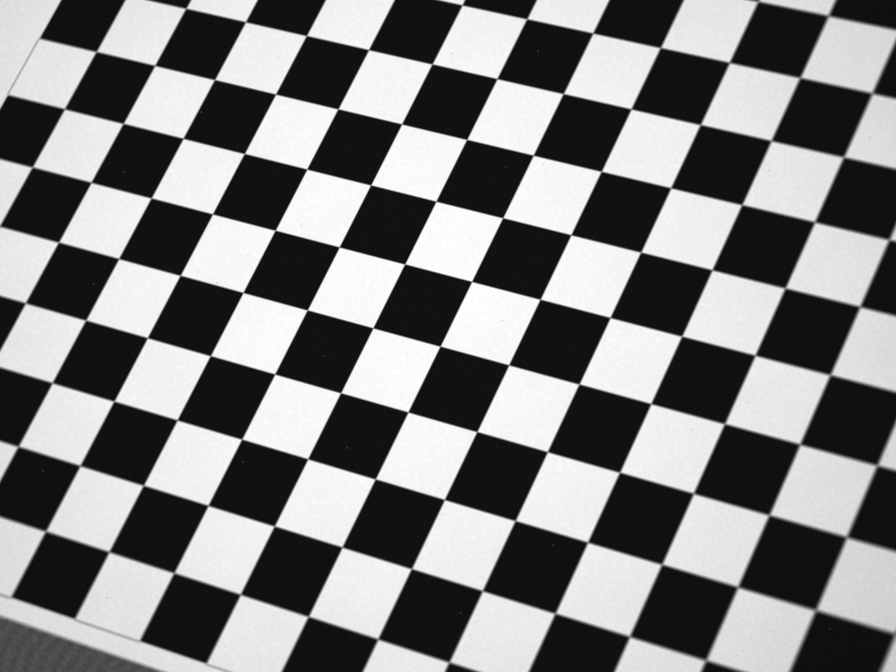
Reproduce this pattern procedurally as a Shadertoy shader.

```glsl
// A printed checkerboard sheet seen at a slant, in black and white.
// A homography maps the canvas to board cells; a soft square wave inks them.
// Lens falloff, focus loss, paper grain and dust are layered on top.

#define INK_LEVEL 0.07
#define PAPER_LEVEL 0.99
#define TABLE_LEVEL 0.30
#define VIGNETTE 0.23
#define FOCUS_BLUR 0.019
#define CORNER_BLUR 0.045
#define BOARD_LEFT -7.0
#define BOARD_BOTTOM 6.0
#define SHEET_BOTTOM 6.27
#define GRAIN_SCALE 150.0
#define DUST_SCALE 5.0
#define LENS_CENTER vec2(0.60, 0.42)

// Columns: step along a row, step down a column, cell origin.
const mat3 BOARD_TO_VIEW = mat3(
     0.09184, 0.02130, -0.01106,
    -0.05191, 0.09097, -0.00830,
     0.60295, 0.39358,  1.0);

vec2 hash2(vec2 p) {
    vec3 h = fract(p.xyx * vec3(0.1031, 0.1030, 0.0973));
    h += dot(h, h.yzx + 33.33);
    return fract((h.xx + h.yz) * h.zy);
}

// Distance to the nearest jittered feature point.
float cellular(vec2 p) {
    vec2 cell = floor(p);
    float nearest = 2.0;
    for (int y = -1; y <= 1; y++) {
        for (int x = -1; x <= 1; x++) {
            vec2 c = cell + vec2(x, y);
            nearest = min(nearest, distance(p, c + hash2(c)));
        }
    }
    return nearest;
}

// Slow cloudy variation from layered sines, about -1 to 1.
float mottle(vec2 p) {
    float sum = 0.0, amp = 0.5;
    for (int i = 0; i < 4; i++) {
        sum += amp * sin(p.x + 1.7 * sin(p.y)) * sin(p.y * 1.3 + p.x * 0.4);
        p = mat2(1.6, 1.2, -1.2, 1.6) * p + 2.3;
        amp *= 0.6;
    }
    return sum;
}

// Smoothed sign that flips at every integer.
vec2 squareWave(vec2 x, vec2 width) {
    vec2 d = 0.5 - abs(mod(x + 0.5, 2.0) - 1.0);
    return 2.0 * smoothstep(-width, width, d) - 1.0;
}

void mainImage(out vec4 fragColor, in vec2 fragCoord) {
    // View space: height 1, y pointing down.
    vec2 view = vec2(fragCoord.x, iResolution.y - fragCoord.y) / iResolution.y;
    vec3 h = inverse(BOARD_TO_VIEW) * vec3(view, 1.0);
    vec2 board = h.xy / h.z;

    // Focus softens away from the lens center.
    vec2 offset = view - LENS_CENTER;
    float r2 = dot(offset, offset);
    vec2 blur = max(vec2(FOCUS_BLUR + CORNER_BLUR * r2), 0.65 * fwidth(board));

    // Ink coverage, limited to the printed board.
    vec2 wave = squareWave(board, blur);
    float ink = 0.5 + 0.5 * wave.x * wave.y;
    ink *= smoothstep(-blur.x, blur.x, board.x - BOARD_LEFT);
    ink *= smoothstep(-blur.y, blur.y, BOARD_BOTTOM - board.y);

    // Paper and ink tones with grain.
    float grain = cellular(view * GRAIN_SCALE) - 0.5;
    float cloud = mottle(view * 17.0);
    float paper = PAPER_LEVEL - VIGNETTE * r2 + 0.012 * cloud + 0.03 * grain;
    float black = INK_LEVEL - 0.012 * r2 + 0.012 * grain;
    float dust = smoothstep(0.012, 0.004, cellular(view * DUST_SCALE));
    black += 0.12 * dust;
    paper -= 0.08 * dust;
    float tone = mix(paper, black, ink);

    // Brushed table surface below the sheet.
    float streak = sin(board.x * 31.0 + 2.0 * sin(board.y * 5.0));
    float table = TABLE_LEVEL + 0.015 * streak + 0.05 * grain;
    float offSheet = smoothstep(-blur.y, blur.y, board.y - SHEET_BOTTOM);
    tone = mix(tone, table, offSheet);

    fragColor = vec4(vec3(clamp(tone, 0.0, 1.0)), 1.0);
}
```
